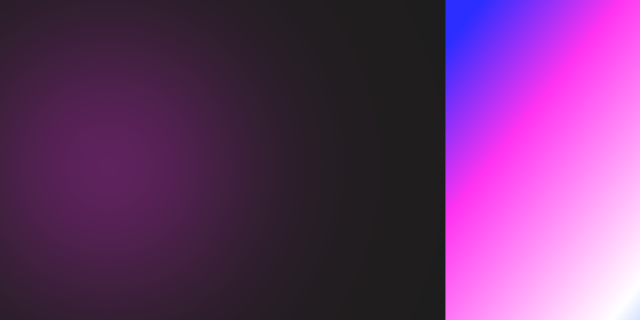
This background is drawn by a Shadertoy shader. Its source:

```glsl
// A dark backdrop with a soft purple glow on the left, and a bright panel on
// the right. The glow is a Gaussian of distance; the panel is a slanted
// gradient running from blue through magenta and white to a pale blue corner.

vec3 darkBackdrop(vec2 p) {
    vec3 charcoal = vec3(0.118, 0.114, 0.114);
    vec3 purple = vec3(0.368, 0.133, 0.362);
    float d = length(p - vec2(0.339, 0.479)) / 0.469;
    return mix(charcoal, purple, exp(-d * d));
}

// q is measured from the top left corner of the panel, y pointing down
vec3 panelGradient(vec2 q) {
    float t = dot(q, vec2(0.782, 0.623));
    vec3 color = mix(vec3(0.17, 0.18, 1.0), vec3(1.0, 0.2, 0.945),
                     clamp((t - 0.09) / 0.338, 0.0, 1.0));
    color = mix(color, vec3(1.0), clamp((t - 0.428) / 0.6, 0.0, 1.0));
    return mix(color, vec3(0.84, 0.89, 1.0), clamp((t - 1.028) / 0.07, 0.0, 1.0));
}

void mainImage(out vec4 fragColor, in vec2 fragCoord) {
    // One unit is the canvas height
    vec2 p = fragCoord / iResolution.y;
    float pixel = 1.0 / iResolution.y;
    float panelLeft = 0.696 * iResolution.x / iResolution.y;

    // Join the two parts along a smoothed vertical edge
    float panelMask = clamp((p.x - panelLeft) / pixel + 0.5, 0.0, 1.0);
    vec3 color = mix(darkBackdrop(p),
                     panelGradient(vec2(p.x - panelLeft, 1.0 - p.y)), panelMask);

    fragColor = vec4(color, 1.0);
}
```
